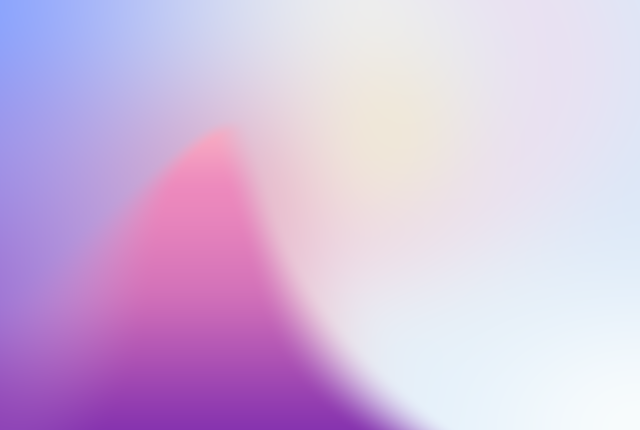
This background is drawn by a Shadertoy shader. Its source:

```glsl
float glow(vec2 p, vec2 center, vec2 radius) {
    vec2 q = (p - center) / radius;
    return exp(-dot(q, q));
}

// Pale sky on the right, with a lilac arc and warm light
vec3 paleSky(vec2 p, float ridgeX) {
    vec3 rose = vec3(0.96, 0.76, 0.78);
    vec3 sky = mix(vec3(0.93, 0.94, 0.94), vec3(0.86, 0.91, 0.97), smoothstep(0.55, 1.0, p.x));
    sky = mix(vec3(0.89, 0.94, 0.98), sky, smoothstep(0.05, 0.6, p.y));
    float arc = (length(p - vec2(0.45, 0.85)) - 0.41) / 0.15;
    sky = mix(sky, vec3(0.92, 0.875, 0.945), 0.8 * exp(-arc * arc));
    sky = mix(sky, vec3(0.97, 0.985, 0.99), glow(p, vec2(1.0, 0.0), vec2(0.24, 0.28)));
    sky = mix(sky, rose, glow(p, vec2(0.3, 0.57), vec2(0.26, 0.25)));
    sky = mix(sky, vec3(0.94, 0.91, 0.83), 0.75 * glow(p, vec2(0.61, 0.69), vec2(0.13, 0.2)));

    // Rosy rim beside the steep slope
    float rim = (p.x - ridgeX) / 0.075;
    float rimHeight = smoothstep(0.0, 0.3, p.y) * (1.0 - smoothstep(0.5, 0.75, p.y));
    return mix(sky, rose, 0.45 * exp(-rim * rim) * rimHeight);
}

// Blue to violet along the left side
vec3 violetSide(float y) {
    vec3 side = mix(vec3(0.52, 0.19, 0.69), vec3(0.58, 0.38, 0.81), smoothstep(0.0, 0.32, y));
    side = mix(side, vec3(0.57, 0.53, 0.91), smoothstep(0.25, 0.7, y));
    return mix(side, vec3(0.48, 0.60, 1.0), smoothstep(0.6, 1.0, y));
}

// Purple base rising to a pink crest
vec3 hillColor(float y) {
    vec3 hill = mix(vec3(0.49, 0.17, 0.68), vec3(0.80, 0.42, 0.72), smoothstep(-0.1, 0.36, y));
    hill = mix(hill, vec3(0.93, 0.54, 0.74), smoothstep(0.2, 0.6, y));
    return mix(hill, vec3(0.97, 0.67, 0.76), smoothstep(0.55, 0.71, y));
}

void mainImage(out vec4 fragColor, in vec2 fragCoord) {
    vec2 p = fragCoord / iResolution.xy;

    // Steep right slope, flaring towards the bottom
    float drop = max(0.7 - p.y, 0.0);
    float ridgeX = 0.36 + 0.2 * drop + 0.55 * pow(drop, 4.0);
    float rightWidth = mix(0.085, 0.035, smoothstep(0.0, 0.5, p.y));
    float rightMask = 1.0 - smoothstep(-rightWidth, rightWidth, p.x - ridgeX);

    // Rounded left slope, sharp at the crest and soft below
    float s = (sqrt(0.0961 + 0.48 * max(0.375 - p.x, 0.0)) - 0.31) / 0.24;
    float slope = 2.0 * s / (0.31 + 0.24 * s);
    float leftDist = (0.71 - s * s - p.y) / sqrt(1.0 + slope * slope);
    float leftWidth = mix(0.16, 0.018, smoothstep(0.1, 0.68, p.y));
    float leftMask = smoothstep(-leftWidth, leftWidth, leftDist);

    vec3 color = mix(violetSide(p.y), paleSky(p, ridgeX), smoothstep(-0.2, 0.6, p.x));
    color = mix(color, hillColor(p.y), leftMask * rightMask);
    fragColor = vec4(color, 1.0);
}
```
